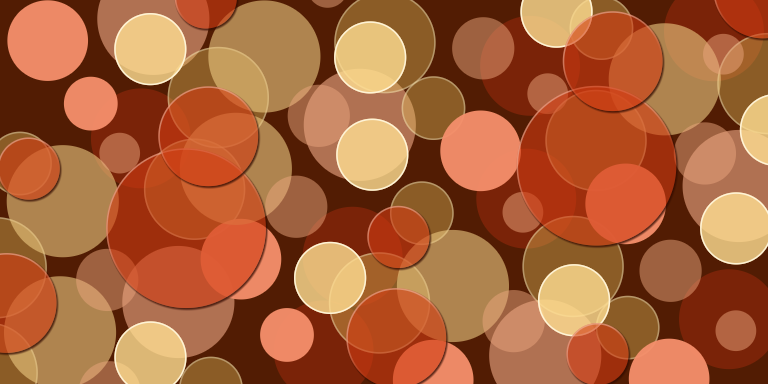
A Shadertoy shader for this background:

```glsl
// Overlapping translucent discs in gold, salmon and red on dark brown.

float hash(float n) { return fract(sin(n * 127.1) * 43758.5453); }

// Evenly spread disc centre: low-discrepancy sequence plus a little jitter
vec2 discCentre(float n) {
    vec2 even = fract(vec2(0.928, 0.93) + n * vec2(0.75488, 0.56984));
    vec2 jitter = vec2(hash(n + 1.0), hash(n + 91.0)) - 0.5;
    return mix(vec2(-0.03), vec2(2.03, 1.03), even) + 0.09 * jitter;
}

// Paints discs first .. first + count - 1; tint.a is their opacity.
// relief lights the upper left edge and drops a shadow at the lower right.
void paintDiscs(inout vec3 col, vec2 p, int first, int count, float radius,
                vec4 tint, float rim, float relief) {
    float px = 1.0 / iResolution.y;
    vec3 rimColour = mix(tint.rgb, vec3(1.0, 0.99, 0.95), 0.75);
    for (int i = first; i < first + count; i++) {
        vec2 q = p - discCentre(float(i));
        float d = length(q) - radius;
        float inside = clamp(0.5 - d / px, 0.0, 1.0);

        // Soft shadow, only outside the disc
        float dropped = length(q - vec2(0.003, -0.004)) - radius;
        float shadow = (1.0 - smoothstep(-0.003, 0.005, dropped)) * (1.0 - inside);
        col = mix(col, vec3(0.2, 0.04, 0.0), 0.75 * relief * shadow);

        col = mix(col, tint.rgb, tint.a * inside);

        // Thin bright edge
        float band = clamp((0.002 - abs(d + 0.002)) / px + 0.5, 0.0, 1.0);
        float facing = smoothstep(-0.5, 0.7, dot(q, vec2(-0.5, 0.86)) / radius);
        col = mix(col, rimColour, rim * band * mix(1.0, facing, relief));
    }
}

void mainImage(out vec4 fragColor, in vec2 fragCoord) {
    vec2 p = fragCoord / iResolution.y;
    p.x *= 2.0 * iResolution.y / iResolution.x;
    vec3 col = vec3(0.32, 0.11, 0.01);

    vec4 ember  = vec4(0.72, 0.18, 0.06, 0.40);
    vec4 mauve  = vec4(0.89, 0.62, 0.49, 0.65);
    vec4 haze   = vec4(0.92, 0.65, 0.49, 0.50);
    vec4 gold   = vec4(0.88, 0.74, 0.36, 0.40);
    vec4 tan_   = vec4(0.93, 0.79, 0.51, 0.60);
    vec4 salmon = vec4(0.96, 0.56, 0.42, 0.95);
    vec4 cream  = vec4(1.00, 0.87, 0.57, 0.80);
    vec4 red    = vec4(0.82, 0.23, 0.07, 0.60);

    // Flat and thinly rimmed discs, back to front
    paintDiscs(col, p,  0, 7, 0.130, ember,  0.0, 0.0);
    paintDiscs(col, p,  7, 5, 0.146, mauve,  0.0, 0.0);
    paintDiscs(col, p, 12, 9, 0.132, gold,   0.4, 0.0);
    paintDiscs(col, p, 21, 6, 0.083, gold,   0.4, 0.0);
    paintDiscs(col, p, 27, 4, 0.105, salmon, 0.0, 0.0);
    paintDiscs(col, p, 31, 6, 0.146, tan_,   0.0, 0.0);
    paintDiscs(col, p, 37, 2, 0.105, salmon, 0.0, 0.0);
    paintDiscs(col, p, 39, 2, 0.070, salmon, 0.0, 0.0);
    paintDiscs(col, p, 41, 8, 0.081, haze,   0.0, 0.0);
    paintDiscs(col, p, 49, 6, 0.053, haze,   0.0, 0.0);
    paintDiscs(col, p, 55, 9, 0.094, cream,  0.95, 0.0);

    // Raised red discs
    paintDiscs(col, p, 64, 1, 0.208, red, 0.5, 1.0);
    paintDiscs(col, p, 65, 1, 0.130, red, 0.5, 1.0);
    paintDiscs(col, p, 66, 1, 0.208, red, 0.5, 1.0);
    paintDiscs(col, p, 67, 4, 0.130, red, 0.5, 1.0);
    paintDiscs(col, p, 71, 4, 0.081, red, 0.5, 1.0);

    fragColor = vec4(col, 1.0);
}
```
